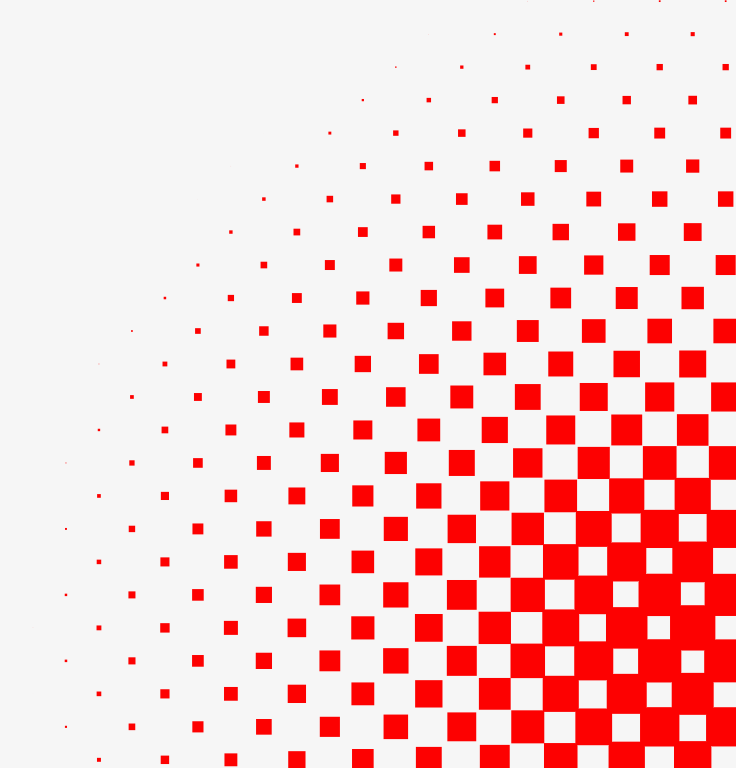
This background is drawn by a WebGL 1 fragment shader. Its source:

```glsl
precision highp float;
// Halftone checkerboard of red squares swelling toward the lower right on pale grey.

uniform vec2 u_resolution;

// All lengths are fractions of the canvas height.
const vec3 PAPER = vec3(0.965);
const vec3 INK = vec3(0.992, 0.004, 0.004);
const vec2 GRID_ORIGIN = vec2(0.0, 0.9985);
const float CELL = 0.04295;
const vec2 GLOW_CENTER = vec2(0.899, 0.171);
const float GLOW_RADIUS = 0.861;
const float GROWTH = 0.0695;   // square side gained per unit of distance

// Side of the square whose centre lies at the given point
float squareSide(vec2 center) {
  return GROWTH * max(GLOW_RADIUS - distance(center, GLOW_CENTER), 0.0);
}

// Share of a pixel covered by a square; stays exact for sub-pixel squares
float squareCoverage(vec2 offset, float side, float pixel) {
  vec2 high = min(offset + 0.5 * pixel, vec2(0.5 * side));
  vec2 low = max(offset - 0.5 * pixel, vec2(-0.5 * side));
  vec2 span = clamp((high - low) / pixel, 0.0, 1.0);
  return span.x * span.y;
}

void main() {
  float pixel = 1.0 / u_resolution.y;
  vec2 p = gl_FragCoord.xy * pixel;
  vec2 nearest = floor((p - GRID_ORIGIN) / CELL + 0.5);

  // Large squares overlap their neighbours, so gather the surrounding cells
  float ink = 0.0;
  for (int j = -1; j <= 1; j++) {
    for (int i = -1; i <= 1; i++) {
      vec2 cell = nearest + vec2(float(i), float(j));
      float filled = 1.0 - mod(cell.x + cell.y, 2.0);
      vec2 center = GRID_ORIGIN + cell * CELL;
      float cover = squareCoverage(p - center, squareSide(center), pixel);
      ink = max(ink, filled * cover);
    }
  }

  gl_FragColor = vec4(mix(PAPER, INK, ink), 1.0);
}
```
